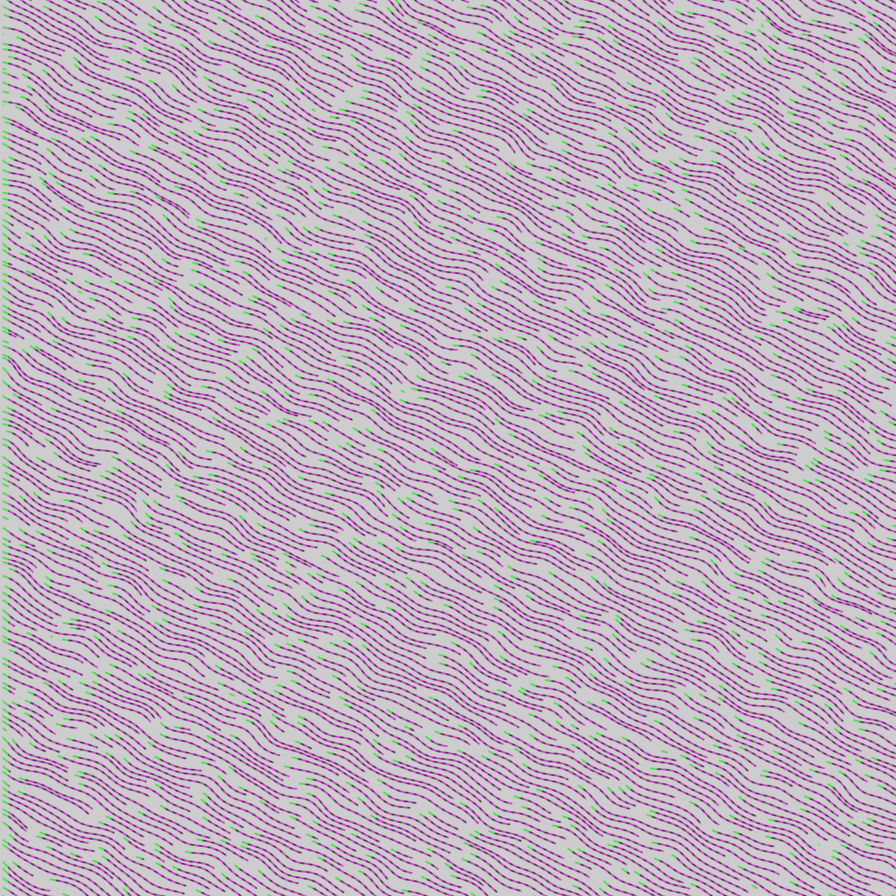
A three.js fragment shader for this pattern:

```glsl
// Fine wavy streamlines running down to the right on light grey.
// Layered sine waves bend a stack of lanes; each lane is cut into pieces of
// random length, dashed in dark and magenta, with a green head at the start.

#define TILT 0.47        // downward angle of the flow, radians
#define SPACING 0.0076   // mean distance between lanes
#define WIDTH 0.0014     // line thickness
#define SOFT 0.00195     // width of the edge filter
#define SWAY 0.105       // slope added by each bending wave
#define PIECE 0.19       // mean piece length before splitting
#define SPLIT 0.55       // share of pieces split in two
#define GAP 0.014        // mean gap between pieces
#define DASH 0.009       // dash period
#define HEAD 0.0062      // length of the green head
#define SCATTER 0.5      // sideways scatter of pieces, in lanes
#define MARGIN 0.003     // empty strip at the left border

varying vec2 vUv;

const vec3 PAPER = vec3(0.80, 0.805, 0.80);
const vec3 DARK = vec3(0.05, 0.03, 0.05);
const vec3 MAGENTA = vec3(0.90, 0.0, 0.90);
const vec3 GREEN = vec3(0.04, 0.93, 0.04);

float hash(vec2 p) {
  vec3 q = fract(vec3(p.xyx) * vec3(0.1031, 0.1030, 0.0973));
  q += dot(q, q.yzx + 33.33);
  return fract((q.x + q.y) * q.z);
}

// Bending height in x, its gradient in yz.
vec3 bend(vec2 p) {
  vec3 sum = vec3(0.0);
  for (int i = 0; i < 7; i++) {
    float n = float(i);
    float angle = 2.4 * n + 0.4;
    float freq = 48.0 + 15.0 * n;
    vec2 dir = vec2(cos(angle), sin(angle));
    float phase = dot(p, dir) * freq + 1.9 * n * n;
    sum += SWAY * vec3(sin(phase) / freq, cos(phase) * dir);
  }
  return sum;
}

// Filtered coverage of a line of thickness WIDTH at distance d.
float stroke(float d) {
  float h = 0.5 * SOFT;
  float w = 0.5 * WIDTH;
  return clamp((min(d + h, w) - max(d - h, -w)) / SOFT, 0.0, 1.0);
}

float rise(float x) {
  return clamp(x / SOFT + 0.5, 0.0, 1.0);
}

// Jittered cut position on a lane, in piece units.
float cut(float lane, float cell) {
  return cell + hash(vec2(lane + 211.0, cell + 37.0));
}

// Start and end of the piece of a lane that holds position s.
vec2 pieceAt(float lane, float s) {
  float cell = floor(s);
  if (s < cut(lane, cell)) cell -= 1.0;
  vec2 span = vec2(cut(lane, cell), cut(lane, cell + 1.0));
  vec2 seed = vec2(lane + 417.0, cell + 91.0);
  if (hash(seed) < SPLIT) {
    float middle = mix(span.x, span.y, 0.2 + 0.6 * hash(seed + 53.0));
    if (s < middle) span.y = middle;
    else span.x = middle;
  }
  return span;
}

void main() {
  // Flow coordinates: u runs along the lines, v across them.
  float c = cos(TILT);
  float s = sin(TILT);
  vec2 flow = vec2(c * vUv.x - s * vUv.y, s * vUv.x + c * vUv.y);
  vec3 wave = bend(flow);
  float across = (flow.y + wave.x) / SPACING;
  float stretch = length(vec2(wave.y, 1.0 + wave.z));

  vec3 color = PAPER;
  for (int k = -1; k <= 1; k++) {
    float lane = floor(across) + float(k);
    float shift = hash(vec2(lane + 305.0, 7.0)) * 9.0;
    float along = flow.x / PIECE + shift + 10.0;
    vec2 span = pieceAt(lane, along);
    float seed = floor(span.x * 97.0);

    // Sideways place of the piece, with a slow drift along the lane.
    float offset = SCATTER * (hash(vec2(lane + 250.0, seed)) - 0.5);
    offset += 0.12 * sin(flow.x * 34.0 + shift * 5.0);
    float d = (across - lane - 0.5 - offset) * SPACING / stretch;

    // Distances from both ends, leaving a random gap.
    float gap = GAP * (0.5 + hash(vec2(seed, lane + 180.0)));
    float fromStart = (along - span.x) * PIECE - 0.5 * gap;
    float toEnd = (span.y - along) * PIECE - 0.5 * gap;
    float cover = stroke(d) * rise(fromStart) * rise(toEnd);
    cover *= rise(vUv.x - MARGIN);

    // Dashes and the green head, also where a line enters at the left.
    float beat = abs(fract(fromStart / DASH) - 0.5) * DASH;
    vec3 ink = mix(DARK, MAGENTA, rise(0.28 * DASH - beat));
    float head = rise(HEAD - min(fromStart, vUv.x - MARGIN));
    ink = mix(ink, GREEN, head);
    color = mix(color, ink, cover);
  }
  gl_FragColor = vec4(color, 1.0);
}
```
